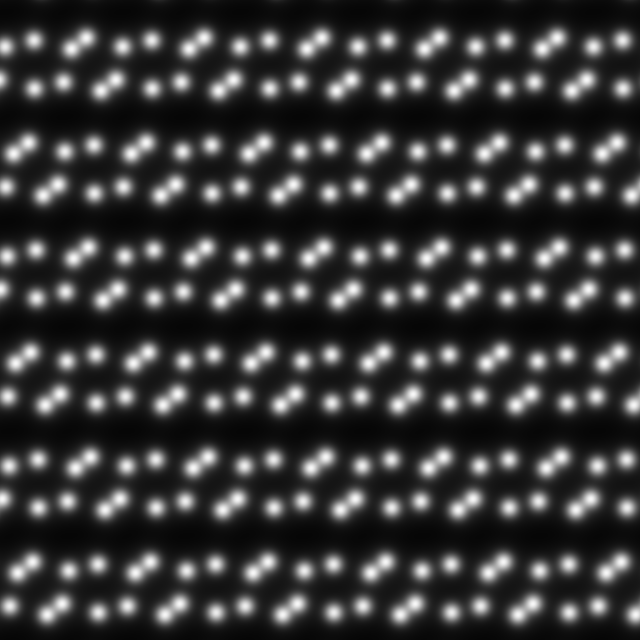
Give the GLSL for this pattern, as a WebGL 1 fragment shader.

```glsl
precision highp float;
// Glowing dots on a slanted lattice: double rows of close pairs and single dots on black.

uniform vec2 u_resolution;

const vec2 CELL = vec2(0.18392, 0.16374);
const float ROW_SLANT = 0.09036;

// Bright core plus faint wide halo, repeated along x
float glow(vec2 offset) {
  offset.x -= CELL.x * floor(offset.x / CELL.x + 0.5);
  float d2 = dot(offset, offset);
  return 0.80 * exp(-d2 / (2.0 * 0.0099 * 0.0099))
       + 0.10 * exp(-d2 / (2.0 * 0.0220 * 0.0220));
}

// One row of dots: a touching pair, then two singles
float dotRow(vec2 p) {
  return glow(p - vec2(-0.0004, -0.0003))
       + glow(p - vec2(0.0236, 0.0174))
       + glow(p - vec2(0.0799, 0.0033))
       + glow(p - vec2(0.1255, 0.0134));
}

void main() {
  vec2 p = gl_FragCoord.xy / u_resolution - vec2(0.4828, 0.5961);
  float nearestRow = floor(p.y / CELL.y + 0.5);

  // Sum the nearest double rows, each shifted along the slant
  float light = 0.01;
  for (int i = -1; i <= 1; i++) {
    float row = nearestRow + float(i);
    vec2 q = p - row * vec2(ROW_SLANT, CELL.y);
    light += dotRow(q) + dotRow(q - vec2(0.0461, -0.0654));
  }

  gl_FragColor = vec4(vec3(min(light, 1.0)), 1.0);
}
```
